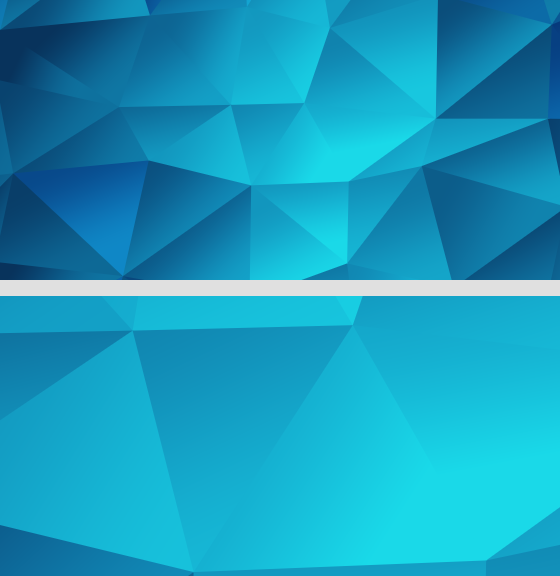
Top, the full canvas; bottom, a detail of the centre.
Write a Shadertoy shader that draws this background.

```glsl
// Low-poly mosaic of blue triangles, each with its own soft gradient, glowing cyan near the centre.

const vec2 CELL = vec2(0.37, 0.32);       // lattice spacing, in canvas heights
const vec2 ORIGIN = vec2(0.07, 0.02);     // lattice offset
const float JITTER = 0.28;                // vertex displacement, in cells
const float RISING_BIAS = 1.12;           // preference for rising diagonals
const vec2 GLOW_CENTRE = vec2(1.17, 0.48);
const vec2 GLOW_SCALE = vec2(0.85, 0.75);

vec2 hash22(vec2 p) {
    vec3 q = fract(vec3(p.xyx) * vec3(0.1031, 0.1030, 0.0973));
    q += dot(q, q.yzx + 33.33);
    return fract((q.xx + q.yz) * q.zy);
}

vec2 latticeVertex(vec2 id) {
    vec2 offset = (hash22(id + 41.0) * 2.0 - 1.0) * JITTER;
    return ORIGIN + (id + offset) * CELL;
}

// Distance to the line a-b, positive on the side of the point "inner"
float edgeDistance(vec2 p, vec2 a, vec2 b, vec2 inner) {
    vec2 normal = normalize(vec2(b.y - a.y, a.x - b.x));
    return dot(p - a, normal) * sign(dot(inner - a, normal));
}

float triangleCoverage(vec2 p, vec2 a, vec2 b, vec2 c, float pixel) {
    float inside = min(edgeDistance(p, a, b, c),
                   min(edgeDistance(p, b, c, a), edgeDistance(p, c, a, b)));
    return clamp(0.5 + inside / pixel, 0.0, 1.0);
}

// Navy at 0 to bright cyan at 1
vec3 palette(float tone) {
    float t = clamp(tone, 0.0, 1.0);
    return vec3(0.03 + 0.07 * t, 0.2 + 0.65 * t, 0.36 + t * (0.78 - 0.23 * t));
}

vec3 facetColour(vec2 p, vec2 middle, vec2 seed) {
    vec2 shade = hash22(seed + 7.3);
    vec2 slope = hash22(seed + 23.9);
    float rim = length((middle - GLOW_CENTRE) * GLOW_SCALE);

    // Gradient brightens towards the lower right
    float angle = mix(-1.4, -0.4, slope.x);
    float along = dot(p - middle, vec2(cos(angle), sin(angle)));
    float ramp = smoothstep(-0.18, 0.18, along) - 0.5;

    float tone = 0.79 - 0.55 * smoothstep(0.1, 0.82, rim);
    tone += 0.26 * (shade.x - 0.5) + ramp * mix(0.22, 0.5, slope.y);

    // A few outer facets lean towards pure blue
    float blueness = smoothstep(0.4, 0.8, rim) * smoothstep(0.55, 0.9, shade.y);
    return palette(tone) + blueness * vec3(-0.01, -0.02, 0.07);
}

// Coverage-weighted colour of one triangle
vec4 facet(vec2 p, vec2 a, vec2 b, vec2 c, vec2 seed, float pixel) {
    float coverage = triangleCoverage(p, a, b, c, pixel);
    return vec4(facetColour(p, (a + b + c) / 3.0, seed), 1.0) * coverage;
}

// Two triangles of a lattice quad, usually split along its shorter diagonal
vec4 quadFacets(vec2 p, vec2 id, float pixel) {
    vec2 a = latticeVertex(id);
    vec2 b = latticeVertex(id + vec2(1.0, 0.0));
    vec2 c = latticeVertex(id + vec2(1.0, 1.0));
    vec2 d = latticeVertex(id + vec2(0.0, 1.0));
    vec2 seedA = id + 11.0;
    vec2 seedB = id + 71.5;
    if (distance(a, c) < RISING_BIAS * distance(b, d)) {
        return facet(p, a, b, c, seedA, pixel) + facet(p, a, c, d, seedB, pixel);
    }
    return facet(p, a, b, d, seedA, pixel) + facet(p, b, c, d, seedB, pixel);
}

void mainImage(out vec4 fragColor, in vec2 fragCoord) {
    vec2 p = fragCoord / iResolution.y;
    float pixel = 1.0 / iResolution.y;
    vec2 home = floor((p - ORIGIN) / CELL);

    // Blend every nearby facet that covers this point
    vec4 sum = vec4(0.0);
    for (int y = -1; y <= 1; y++) {
        for (int x = -1; x <= 1; x++) {
            sum += quadFacets(p, home + vec2(x, y), pixel);
        }
    }
    fragColor = vec4(sum.rgb / max(sum.a, 0.0001), 1.0);
}
```
